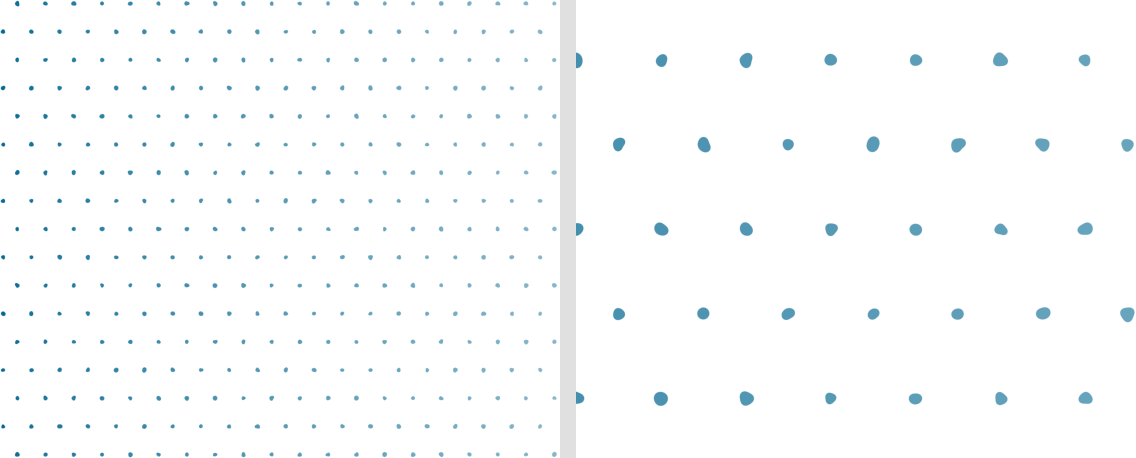
Left: the whole. Right: its middle third, enlarged.
Give the GLSL for this pattern, as a WebGL 2 fragment shader.

```glsl
#version 300 es
precision highp float;
// Staggered rows of small hand-inked dots on white, fading from deep to pale blue.
// Each pixel finds its nearest lattice dot; hashes vary that dot's size, squash,
// outline and position. Lengths are fractions of the canvas width.

#define COLUMN_STEP 0.05047
#define ROW_STEP 0.05034
#define FIRST_DOT vec2(0.0056, 0.0061)
#define DOT_RADIUS 0.0038
#define SIZE_VARIATION 0.26
#define SQUASH 0.14
#define WOBBLE 0.09
#define JITTER 0.0006
#define FADE_POWER 0.62
#define DEEP_BLUE vec3(0.0, 0.40, 0.57)
#define PALE_BLUE vec3(0.53, 0.715, 0.79)
#define PAPER vec3(1.0)

uniform vec2 u_resolution;
out vec4 fragColor;

float hash(vec2 p) {
    return fract(sin(dot(p, vec2(127.1, 311.7))) * 43758.5453);
}

// Approximate signed distance to an uneven blot centred at the origin
float blotDistance(vec2 p, vec2 cell) {
    float turn = 6.2832 * hash(cell + 3.1);
    float phase = 6.2832 * hash(cell + 7.7);
    float angle = atan(p.y, p.x + 1e-7);
    float radius = DOT_RADIUS * (1.0 + SIZE_VARIATION * (hash(cell + 1.3) - 0.5));
    float squash = SQUASH * hash(cell + 5.9) * cos(2.0 * angle + turn);
    float wobble = WOBBLE * hash(cell + 9.2) * sin(3.0 * angle + phase);
    return length(p) - radius * (1.0 + squash + wobble);
}

void main() {
    vec2 p = gl_FragCoord.xy / u_resolution.x;
    float pixel = 1.0 / u_resolution.x;

    // Nearest dot; even rows, counted from the bottom, shift by half a column
    float row = round((p.y - FIRST_DOT.y) / ROW_STEP);
    float shift = 0.5 * (1.0 - mod(row, 2.0));
    float column = round((p.x - FIRST_DOT.x) / COLUMN_STEP - shift);
    vec2 cell = vec2(column, row);
    vec2 center = FIRST_DOT + vec2(column + shift, row) * vec2(COLUMN_STEP, ROW_STEP);
    center += JITTER * (vec2(hash(cell + 11.4), hash(cell + 17.8)) - 0.5);

    // Ink fades across the canvas, quickly at first
    float fade = pow(clamp(center.x, 0.0, 1.0), FADE_POWER);
    vec3 ink = mix(DEEP_BLUE, PALE_BLUE, fade);

    float coverage = 1.0 - smoothstep(-0.8 * pixel, 0.8 * pixel, blotDistance(p - center, cell));
    fragColor = vec4(mix(PAPER, ink, coverage), 1.0);
}
```
